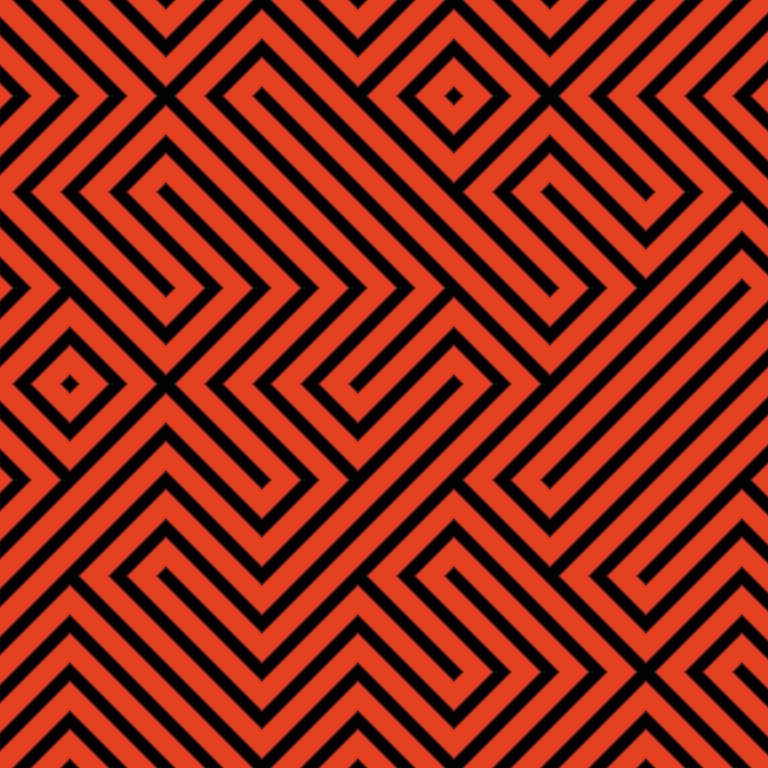
This pattern is drawn by a Shadertoy shader. Its source:

```glsl
// Diagonal maze of black bands on vermilion, made of randomly mirrored striped tiles.

// Pseudo-random value from 0 to 1 for each tile.
float tileHash(vec2 tile) {
    vec3 p = fract(tile.xyx * vec3(0.1031, 0.1030, 0.0973));
    p += dot(p, p.yzx + 33.33);
    return fract((p.x + p.y) * p.z);
}

// Distance to the nearest band centre, in units of the band spacing.
float bandDistance(vec2 p) {
    vec2 tile = floor(p);
    vec2 local = p - tile;

    // Mirroring keeps the bands continuous across every tile edge.
    if (tileHash(tile + 17.0) < 0.5) local.x = 1.0 - local.x;

    // Two band spacings span one tile side.
    float stripe = 2.0 * (local.x - local.y);
    return abs(stripe - round(stripe));
}

void mainImage(out vec4 fragColor, in vec2 fragCoord) {
    vec3 vermilion = vec3(0.895, 0.253, 0.133);
    vec3 black = vec3(0.004, 0.0, 0.0);

    // Eight tiles across the canvas, shifted sideways.
    vec2 p = 8.0 * fragCoord / iResolution.y + vec2(0.271, 0.0);

    // Soft band edges, at least about one pixel wide at small sizes.
    float softness = max(0.061, 12.0 / iResolution.y);
    float ground = smoothstep(0.19 - softness, 0.19 + softness, bandDistance(p));

    fragColor = vec4(mix(black, vermilion, ground), 1.0);
}
```
